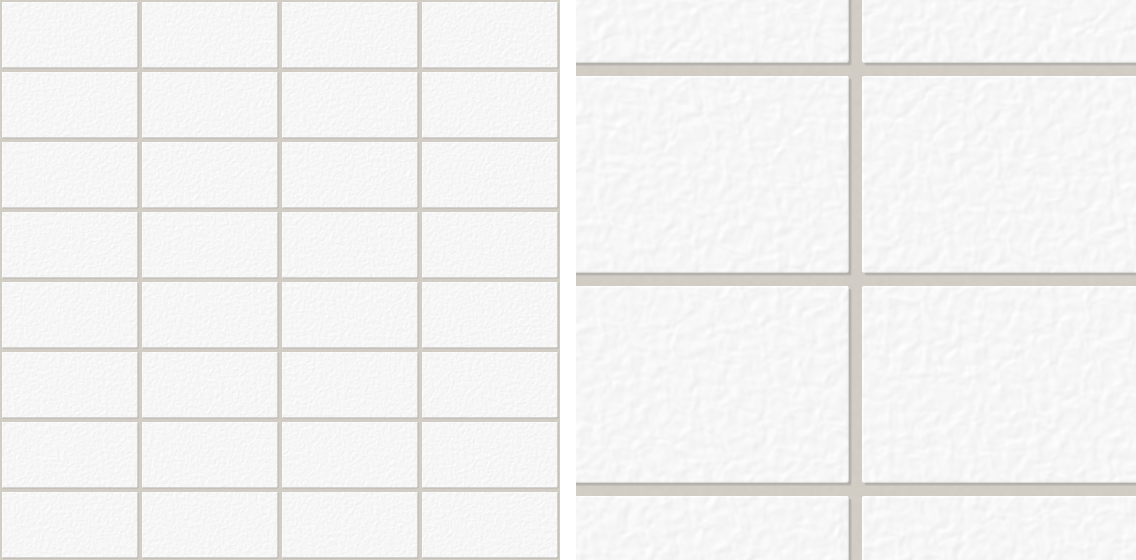
Left: the whole. Right: its middle third, enlarged.
Give the GLSL for this pattern, as a WebGL 2 fragment shader.

```glsl
#version 300 es
precision highp float;
// White rectangular wall tiles in a straight 4 by 8 grid with beige grout.
// Each tile is a rounded box with a lit rim and a cast shadow; its wrinkled
// glaze is wrapping gradient noise, embossed by light from the upper left.

uniform vec2 u_resolution;
out vec4 fragColor;

// Layout, in canvas units
const vec2  GRID          = vec2(4.0, 8.0);
const float JOINT_WIDTH   = 0.0080;
const float CORNER_RADIUS = 0.0012;
const vec2  TILE_SHIFT    = vec2(-0.0004, 0.0004);

// Light and relief
const vec2  TO_LIGHT      = vec2(-0.7071, 0.7071);
const float RIM_WIDTH     = 0.0016;
const float RIM_GAIN      = 0.045;
const float SHADOW_LENGTH = 0.0023;
const float SHADOW_BLUR   = 0.0008;
const float EMBOSS_STEP   = 0.0022;
const float EMBOSS_GAIN   = 0.040;

// Glaze noise: whole cell counts across the canvas, so that it wraps
const float WARP_CELLS    = 72.0;
const float COARSE_CELLS  = 136.0;
const float FINE_CELLS    = 232.0;
const float WARP_AMOUNT   = 0.0045;
const float FINE_WEIGHT   = 0.55;

// Colours
const vec3  TILE_COLOR    = vec3(0.965, 0.965, 0.965);
const vec3  GROUT_COLOR   = vec3(0.820, 0.802, 0.770);
const vec3  SHADOW_COLOR  = vec3(0.700, 0.690, 0.670);
const float GROUT_GRAIN   = 0.012;

// Integer hash of a lattice point
uint hash(uvec2 p, uint seed) {
    uint h = p.x * 1597334677u ^ p.y * 3812015801u ^ seed * 2654435769u;
    h = (h ^ (h >> 16)) * 2246822519u;
    h = (h ^ (h >> 13)) * 3266489917u;
    return h ^ (h >> 16);
}

// Slope contribution of one lattice corner, wrapped at the period
float corner(vec2 lattice, vec2 offset, float period, uint seed) {
    uint h = hash(uvec2(mod(lattice, period)), seed);
    float angle = float(h & 65535u) * (6.28318 / 65536.0);
    return dot(vec2(cos(angle), sin(angle)), offset);
}

// Periodic gradient noise, about -0.7 to 0.7
float noise(vec2 uv, float period, uint seed) {
    vec2 p = uv * period;
    vec2 i = floor(p);
    vec2 f = p - i;
    vec2 w = f * f * f * (f * (f * 6.0 - 15.0) + 10.0);
    vec2 e = vec2(1.0, 0.0);
    float low  = mix(corner(i, f, period, seed),
                     corner(i + e.xy, f - e.xy, period, seed), w.x);
    float high = mix(corner(i + e.yx, f - e.yx, period, seed),
                     corner(i + e.xx, f - e.xx, period, seed), w.x);
    return mix(low, high, w.y);
}

// Height of the wrinkled glaze
float glazeHeight(vec2 uv) {
    vec2 warp = vec2(noise(uv, WARP_CELLS, 1u), noise(uv, WARP_CELLS, 2u));
    vec2 p = uv + WARP_AMOUNT * warp;
    return noise(p, COARSE_CELLS, 3u) + FINE_WEIGHT * noise(p, FINE_CELLS, 4u);
}

// Signed distance to the tile outline, negative inside
float tileDistance(vec2 p) {
    vec2 halfSize = 0.5 / GRID - 0.5 * JOINT_WIDTH;
    vec2 q = abs(p - TILE_SHIFT) - halfSize + CORNER_RADIUS;
    return length(max(q, 0.0)) + min(max(q.x, q.y), 0.0) - CORNER_RADIUS;
}

void main() {
    vec2 uv = gl_FragCoord.xy / u_resolution;
    float pixel = 1.0 / min(u_resolution.x, u_resolution.y);
    vec2 p = (fract(uv * GRID) - 0.5) / GRID;
    float dist = tileDistance(p);

    // Grout with faint grain and the shadow cast by the tile
    vec3 grout = GROUT_COLOR + GROUT_GRAIN * noise(uv, FINE_CELLS, 5u);
    float shadowDist = tileDistance(p + TO_LIGHT * SHADOW_LENGTH);
    float blur = max(SHADOW_BLUR, 0.5 * pixel);
    float shadow = 1.0 - smoothstep(-blur, blur, shadowDist);
    grout = mix(grout, SHADOW_COLOR, shadow);

    // Embossed glaze
    float relief = glazeHeight(uv) - glazeHeight(uv + TO_LIGHT * EMBOSS_STEP);
    vec3 tile = TILE_COLOR + EMBOSS_GAIN * relief;

    // Rim: bright towards the light, dim away from it
    float facing = (tileDistance(p + TO_LIGHT * RIM_WIDTH) - dist) / RIM_WIDTH;
    tile += RIM_GAIN * facing * smoothstep(-RIM_WIDTH, 0.0, dist);

    float cover = 1.0 - smoothstep(-0.5 * pixel, 0.5 * pixel, dist);
    fragColor = vec4(clamp(mix(grout, tile, cover), 0.0, 1.0), 1.0);
}
```
